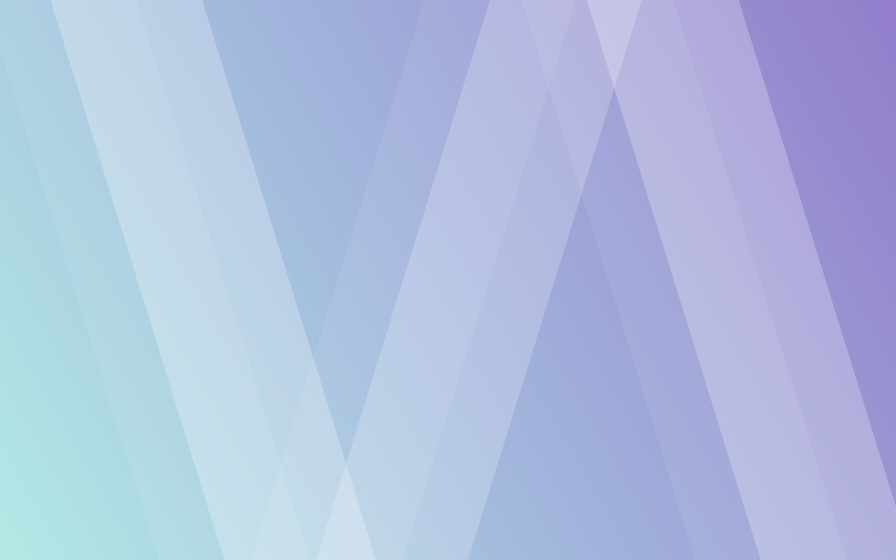
Write a Shadertoy shader that draws this background.

```glsl
// Pale translucent ribbons crossing a diagonal mint-to-violet gradient.
// Each ribbon is a pair of slanted strips, one strong and one faint, offset
// sideways and blended with white; edges are smoothed over one pixel.

// Coverage of a strip that begins at start along the slanted axis
float strip(float axis, float start) {
    float soft = 0.55 / iResolution.y;
    float halfWidth = 0.1355;
    float d = abs(axis - start - halfWidth) - halfWidth;
    return 1.0 - smoothstep(-soft, soft, d);
}

// Three-stop gradient running towards the upper right
vec3 backdrop(vec2 p) {
    float t = dot(p, vec2(0.459, 0.265));
    vec3 mint = vec3(0.70, 0.915, 0.90);
    vec3 periwinkle = vec3(0.632, 0.70, 0.86);
    vec3 violet = vec3(0.573, 0.49, 0.795);
    return t < 0.5 ? mix(mint, periwinkle, t * 2.0)
                   : mix(periwinkle, violet, t * 2.0 - 1.0);
}

void mainImage(out vec4 fragColor, in vec2 fragCoord) {
    // Height spans 0 to 1, width spans 0 to 1.6
    vec2 p = fragCoord / iResolution.xy * vec2(1.6, 1.0);
    vec3 color = backdrop(p);

    // Ribbons alternate in lean: left, middle, right
    for (int i = 0; i < 3; i++) {
        bool leansRight = i == 1;
        float lean = leansRight ? 0.3104 : -0.3104;
        float axis = p.x + lean * (1.0 - p.y);
        float start = leansRight ? 0.875 : 0.090 + 0.479 * float(i);
        float strength = leansRight ? 0.20 : 0.24;
        color = mix(color, vec3(1.0), 0.07 * strip(axis, start - 0.117));
        color = mix(color, vec3(1.0), strength * strip(axis, start));
    }

    fragColor = vec4(color, 1.0);
}
```
